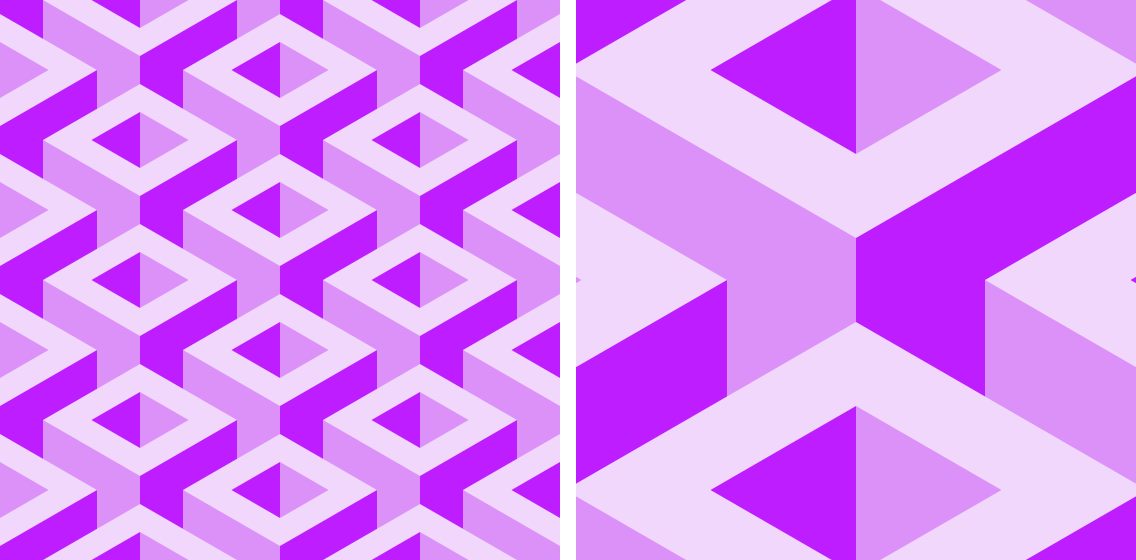
Left: the whole. Right: its middle third, enlarged.
Write a WebGL 2 fragment shader that draws this pattern.

```glsl
#version 300 es
precision highp float;
// Isometric field of hollow square columns on a staggered lattice.
// Rows are painted from back (top) to front (bottom); each column has a
// pale rhombic rim, a two-tone pit and two flat side walls.

uniform vec2 u_resolution;
out vec4 fragColor;

const vec3 PALE = vec3(0.941, 0.843, 0.984);
const vec3 ORCHID = vec3(0.859, 0.569, 0.973);
const vec3 VIOLET = vec3(0.745, 0.118, 1.0);

const float ROW_STEP = 0.125;
const float RHOMB_HEIGHT = 0.1;   // half height of the rim
const float SLOPE = 0.57735;      // tan(30 degrees)
const float COS_30 = 0.86603;

// Coverage of the negative side of a signed distance, one pixel wide.
float fill(float dist) {
    return clamp(0.5 - dist * u_resolution.y, 0.0, 1.0);
}

// Distance to a slanted edge: slope term plus height, less the half height.
float slantEdge(float across, float up, float halfHeight) {
    return (across * SLOPE + up - halfHeight) * COS_30;
}

void main() {
    vec2 p = gl_FragCoord.xy / u_resolution.y;
    float baseRow = floor(p.y / ROW_STEP);
    vec3 color = PALE;

    for (int i = 3; i >= -1; i--) {
        // Position relative to the nearest column centre in this row
        float row = baseRow + float(i);
        float stagger = 0.25 * mod(row, 2.0);
        vec2 q = vec2(mod(p.x + stagger, 0.5) - 0.25, p.y - row * ROW_STEP);
        float across = abs(q.x);
        float leftSide = fill(q.x);

        // Walls, then the rim above their upper edge
        vec3 column = mix(VIOLET, ORCHID, leftSide);
        column = mix(column, PALE, fill(slantEdge(across, -q.y, RHOMB_HEIGHT)));

        // Pit with the wall tones swapped
        float pit = fill(slantEdge(across, abs(q.y), 0.5 * RHOMB_HEIGHT));
        column = mix(column, mix(ORCHID, VIOLET, leftSide), pit);

        // Silhouette: vertical sides and the rear edges of the rim
        float silhouette = max(slantEdge(across, q.y, RHOMB_HEIGHT),
                               across - RHOMB_HEIGHT / SLOPE);
        color = mix(color, column, fill(silhouette));
    }

    fragColor = vec4(color, 1.0);
}
```
